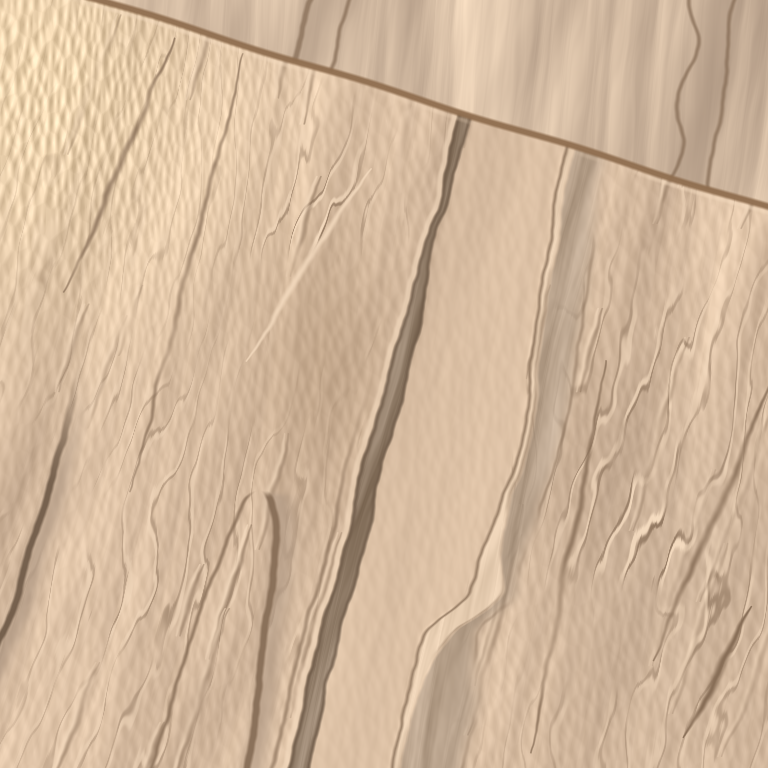
A three.js fragment shader for this texture:

```glsl
varying vec2 vUv;
vec3 col;

float hash(vec2 c) { return fract(sin(dot(c, vec2(127.1, 311.7))) * 43758.5); }

// Layered sines, roughly -1 to 1
float waves(vec2 q) {
  float sum = 0.0, amp = 0.5;
  for (int i = 0; i < 5; i++) {
    sum += amp * sin(q.x + 1.8 * sin(q.y + 0.37 * q.x + float(i)));
    q = q * vec2(1.93, 1.67) + vec2(2.3, 4.1);
    amp *= 0.6;
  }
  return sum;
}

// Cellular noise: distance to the nearest scattered point
float cells(vec2 q) {
  float nearest = 1.0;
  for (int k = 0; k < 9; k++) {
    vec2 c = floor(q) + vec2(mod(float(k), 3.0), floor(float(k) / 3.0)) - 1.0;
    nearest = min(nearest, length(c + vec2(hash(c), hash(c + 41.3)) - q));
  }
  return nearest;
}

float band(float d, float r) { return 1.0 - smoothstep(r - 0.002, r + 0.003, abs(d)); }
float bump(float x, float c, float r) { x = (x - c) / r; return exp(-x * x); }
float blob(vec2 p, vec2 c, vec2 r) { return bump(p.x, c.x, r.x) * bump(p.y, c.y, r.y); }
void paint(vec3 c, float amount) { col = mix(col, c, clamp(amount, 0.0, 1.0)); }

// Line that tapers towards both ends
float streak(vec2 p, vec2 a, vec2 b, float w) {
  vec2 ab = b - a;
  float h = clamp(dot(p - a, ab) / dot(ab, ab), 0.0, 1.0);
  return 1.0 - smoothstep(0.0, w * sin(3.14 * h) + 0.002, length(p - a - ab * h));
}

void main() {
  vec2 p = vUv;
  vec3 cream = vec3(0.96, 0.86, 0.75), taupe = vec3(0.68, 0.59, 0.51), brown = vec3(0.53, 0.43, 0.34);
  float seam = p.y - 1.04 + 0.31 * p.x + 0.0015 * sin(p.x * 23.0);
  float upper = smoothstep(-0.002, 0.002, seam);
  float u = p.x - p.y * mix(mix(0.4, 0.255, smoothstep(0.0, 0.45, p.x)), 0.14, upper);
  vec2 w = p + vec2(0.004 * waves(vec2(p.x * 7.0, p.y * 24.0)), 0.0);

  // Broad tone, fine grain and raised flecks
  float broad = waves(vec2(u * 17.0 + upper * 4.0, p.y * 3.0));
  float grain = waves(vec2(u * 95.0 + 1.5 * broad, p.y * 8.0));
  float worn = smoothstep(-0.6, 0.4, waves(vec2(p.x * 9.0, p.y * 12.0)));
  float vein = w.x - 0.387 - 0.255 * p.y;
  float edge = w.x - 0.508 - 0.25 * p.y - 0.045 * smoothstep(0.17, 0.23, p.y)
    - 0.02 * bump(p.y, 0.42, 0.1) + 0.018 * smoothstep(0.5, 0.85, p.y);
  float busy = 1.0 - (1.0 - upper) * smoothstep(0.0, 0.02, vein) * (1.0 - smoothstep(-0.01, 0.0, edge));
  float tone = 0.5 + (0.45 * broad + 0.22 * grain) * (0.35 + 0.65 * busy);
  col = mix(vec3(0.775, 0.67, 0.57), vec3(0.935, 0.825, 0.71), tone);
  paint(vec3(0.96, 0.86, 0.70), 0.75 * blob(p, vec2(0.04, 0.9), vec2(0.25, 0.28)));
  paint(vec3(0.74, 0.63, 0.52), 0.6 * blob(p, vec2(0.42, 0.53), vec2(0.09, 0.17)) * busy);
  paint(taupe, 0.35 * blob(p, vec2(0.88, 0.25), vec2(0.18, 0.3)) * busy);
  vec2 q = vec2(u * 75.0 + p.y * 11.0, p.y * 44.0 + u * 35.0);
  float glint = blob(p, vec2(0.06, 0.87), vec2(0.2, 0.2));
  col += (0.2 * glint + 0.035 + 0.035 * busy) * (cells(q + vec2(0.45, 0.2)) - cells(q));

  // Ragged contours, each with a pale side
  float figure = 0.25 + blob(p, vec2(0.87, 0.34), vec2(0.13, 0.26))
    + blob(p, vec2(0.42, 0.67), vec2(0.07, 0.12)) + 0.5 * blob(p, vec2(0.2, 0.2), vec2(0.14, 0.3));
  figure *= busy * worn * (1.0 - upper);
  float contour = sin(u * 85.0 + 3.2 * waves(vec2(u * 13.0, p.y * 7.0)) + 0.3 * grain);
  paint(cream, 0.8 * figure * (1.0 - smoothstep(0.05, 0.3, abs(contour - 0.35))));
  paint(brown, 0.65 * figure * (1.0 - smoothstep(0.03, 0.22, abs(contour))));

  // Scattered streaks
  for (int i = 0; i < 36; i++) {
    float k = float(i);
    vec2 a = vec2(hash(vec2(k, 1.0)) * 1.2 - 0.15, hash(vec2(k, 2.0)) * 1.1 - 0.15);
    float tilt = mix(0.38, 0.26, smoothstep(0.0, 0.45, a.x)) + 0.16 * smoothstep(0.75, 1.0, a.x);
    vec2 b = a + vec2(tilt, 1.0) * (0.07 + 0.22 * hash(vec2(k, 3.0)));
    float show = busy * (0.3 + 0.7 * worn) * (0.3 + 0.6 * hash(vec2(k, 4.0)));
    paint(cream, show * streak(w + vec2(0.005, 0.0), a, b, 0.005));
    paint(brown, 0.8 * show * streak(w, a, b, 0.004));
  }

  // Long thin veins
  float thin = 0.8 * streak(w, vec2(0.228, 0.95), vec2(0.085, 0.62), 0.005)
    + 0.7 * streak(w, vec2(0.319, 0.93), vec2(0.17, 0.36), 0.004)
    + 0.8 * streak(w, vec2(0.79, 0.53), vec2(0.69, 0.02), 0.005)
    + 0.9 * streak(w, vec2(1.01, 0.51), vec2(0.85, 0.14), 0.006)
    + streak(w, vec2(0.98, 0.21), vec2(0.89, 0.04), 0.007);
  paint(brown, thin * (0.5 + 0.5 * worn));
  paint(cream, 0.8 * streak(w, vec2(0.48, 0.78), vec2(0.32, 0.53), 0.005));
  float side = w.x - 0.34 * p.y + 0.075 - 0.02 * sin(p.y * 6.0);
  float fade = 1.0 - smoothstep(0.36, 0.54, p.y);
  paint(taupe, 0.7 * fade * bump(side, 0.012, 0.014));
  paint(brown * 0.8, 0.9 * fade * band(side, 0.004));

  // Arched vein
  float rise = clamp(1.0 - p.y / 0.362, 0.0, 1.0), span = 0.062 * pow(rise, 0.4);
  float arch = w.x - 0.26 - 0.225 * p.y, under = smoothstep(0.0, 0.03, rise);
  paint(taupe, 0.6 * under * bump(arch, span + 0.01, 0.016));
  paint(brown, under * (0.8 * band(arch + span, 0.002) + 0.95 * band(arch - span, 0.004)));

  // Main dark vein
  float girth = 0.0135 - 0.007 * bump(p.y, 0.7, 0.1) - 0.004 * smoothstep(0.5, 0.85, p.y);
  paint(cream, 0.6 * band(vein + girth + 0.005, 0.003));
  paint(brown, 0.6 * (1.0 - smoothstep(0.3, 0.55, p.y)) * band(vein + 0.034, 0.002));
  paint(vec3(0.57, 0.49, 0.41) + 0.1 * grain, band(vein, girth));
  paint(brown * 0.8, 0.7 * band(abs(vein) - girth * 0.85, 0.0015));

  // Kinked pale ledge with grey wood beside it
  float lip = 0.008 + 0.034 * bump(p.y, 0.215, 0.075);
  float reach = 0.095 - 0.04 * smoothstep(0.05, 0.25, p.y) + 0.012 * broad;
  float shade = smoothstep(lip, lip + 0.006, edge) * (1.0 - smoothstep(reach - 0.02, reach + 0.015, edge));
  paint(vec3(0.68, 0.60, 0.52) + 0.1 * grain, 0.75 * shade);
  paint(cream - 0.1 * abs(grain), 0.9 * band(edge - 0.5 * lip, 0.5 * lip));
  paint(brown, 0.8 * band(edge, 0.0015) + 0.5 * worn * (band(edge - lip, 0.0015) + band(edge - reach, 0.002)));

  // Upper plank bands and seam
  paint(mix(taupe, cream, 0.55 + 0.4 * broad + 0.2 * grain), upper);
  float right = w.x - 0.82 - 0.137 * p.y, left = w.x - 0.165 - 0.24 * p.y;
  paint(taupe, 0.6 * upper * (bump(right, -0.02, 0.025) + bump(left, 0.02, 0.025)));
  float lines = band(right, 0.002) + band(right + 0.05 + 0.01 * sin(p.y * 45.0), 0.002);
  paint(brown, 0.75 * upper * (lines + band(left, 0.003) + band(left - 0.05, 0.002)));
  paint(cream, 0.5 * worn * band(seam + 0.008, 0.002));
  paint(vec3(0.56, 0.43, 0.31), 0.95 * band(seam, 0.0038));
  gl_FragColor = vec4(clamp(col, 0.0, 1.0), 1.0);
}
```
